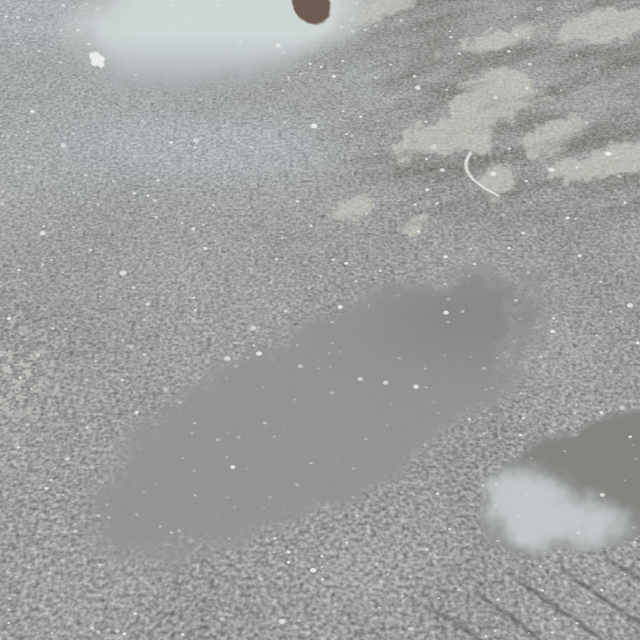
Reproduce this texture procedurally as a Shadertoy shader.

```glsl
// Wet, worn asphalt seen at a slant: grainy ground, still puddles, pale dry patches,
// tyre grooves and grit. Gradient noise makes the grain and frays soft ellipses.

const vec3 ASPHALT = vec3(0.615, 0.62, 0.62);
const vec3 PUDDLE = vec3(0.575, 0.582, 0.575);
const vec3 DEEP = vec3(0.485, 0.49, 0.475);
const vec3 SKY = vec3(0.81, 0.84, 0.84);
const vec3 HAZE = vec3(0.70, 0.72, 0.73);
const vec3 DRY = vec3(0.755, 0.755, 0.725);
const vec3 DIRT = vec3(0.53, 0.525, 0.51);
const vec3 GROOVE = vec3(0.39, 0.395, 0.38);
const vec3 RUST = vec3(0.44, 0.36, 0.32);
const vec3 GRIT = vec3(0.92, 0.93, 0.92);
const float GRAIN_SCALE = 115.0;
const float GRAIN_NEAR = 0.20;
const float GRAIN_FAR = 0.10;
const int GROOVES = 5;
const int PATCHES = 10;

// Dry patches: centre, radii
const vec4 PATCH[PATCHES] = vec4[PATCHES](
  vec4(0.70, 0.785, 0.08, 0.032), vec4(0.775, 0.845, 0.078, 0.042),
  vec4(0.88, 0.79, 0.05, 0.024), vec4(0.95, 0.745, 0.08, 0.02),
  vec4(0.78, 0.715, 0.03, 0.022), vec4(0.55, 0.672, 0.034, 0.012),
  vec4(0.645, 0.645, 0.034, 0.011), vec4(0.61, 0.99, 0.04, 0.018),
  vec4(0.78, 0.935, 0.065, 0.014), vec4(0.96, 0.965, 0.08, 0.02));

vec2 hash2(vec2 p) {
  vec3 h = fract(p.xyx * vec3(0.1031, 0.1030, 0.0973));
  h += dot(h, h.yzx + 33.33);
  return fract((h.xx + h.yz) * h.zy);
}

float gradAt(vec2 cell, vec2 f, vec2 corner) {
  float a = 6.2832 * hash2(cell + corner).x;
  return dot(vec2(cos(a), sin(a)), f - corner);
}

float noise(vec2 p) {
  vec2 i = floor(p), f = p - i, u = f * f * (3.0 - 2.0 * f);
  return mix(mix(gradAt(i, f, vec2(0, 0)), gradAt(i, f, vec2(1, 0)), u.x),
             mix(gradAt(i, f, vec2(0, 1)), gradAt(i, f, vec2(1, 1)), u.x), u.y);
}

float fbm(vec2 p) {
  float sum = 0.0, amp = 1.0;
  for (int i = 0; i < 4; i++) {
    sum += amp * noise(p);
    p = mat2(1.6, 1.2, -1.2, 1.6) * p + 7.3;
    amp *= 0.55;
  }
  return sum;
}

// Approximate distance to a tilted ellipse
float ellipse(vec2 p, vec2 centre, vec2 radii, float tilt) {
  float c = cos(tilt), s = sin(tilt);
  vec2 q = mat2(c, -s, s, c) * (p - centre);
  return (length(q / radii) - 1.0) * min(radii.x, radii.y);
}

float inside(float d, float blur) { return 1.0 - smoothstep(-blur, blur, d); }

float glow(vec2 q, vec2 size) { q /= size; return exp(-dot(q, q)); }

// Pale stones: one sparse jittered dot per cell
float specks(vec2 p, float cells, float share, float size, float blur) {
  vec2 cell = floor(p * cells), h = hash2(cell + cells), k = hash2(cell + 91.7);
  vec2 q = p - (cell + 0.2 + 0.6 * h) / cells;
  float d = length(q * vec2(0.8, 1.1)) - size * (0.4 + 0.6 * k.y);
  return step(k.x, share) * inside(d, blur) * (0.45 + 0.55 * h.x);
}

void mainImage(out vec4 fragColor, in vec2 fragCoord) {
  vec2 p = fragCoord / iResolution.y;
  float blur = 0.8 / iResolution.y, fray = fbm(p * 14.0), fine = fbm(p * 55.0);
  vec2 ground = vec2(p.x - 0.5, p.y * 1.15) * mix(1.0, 1.6, p.y);

  // Ground tone, haze and dirty corner
  vec3 col = ASPHALT + 0.035 * fbm(p * 5.0) + 0.02 * (p.y - 0.4);
  float haze = glow(p - vec2(0.35, 0.77), vec2(0.2, 0.05)) + glow(p - vec2(0.03, 0.98), vec2(0.15, 0.06))
    + 0.6 * glow(p - vec2(0.6, 0.88), vec2(0.1, 0.05)) + 0.5 * glow(p - vec2(0.1, 0.8), vec2(0.3, 0.15));
  col = mix(col, HAZE, 0.75 * min(haze, 1.0));
  float corner = smoothstep(0.45, 0.7, p.x) * smoothstep(0.6, 0.72, p.y);
  float streak = fbm(vec2(p.x * 8.0 - p.y * 6.0, p.y * 32.0 - p.x * 6.0));
  col = mix(col, DIRT, corner * clamp(0.4 + 1.1 * streak, 0.0, 1.0));

  // Puddle shapes
  float sky = inside(ellipse(p, vec2(0.36, 0.985), vec2(0.23, 0.105), 0.25) + 0.014 * fray, 0.03);
  float middle = inside(ellipse(p, vec2(0.49, 0.35), vec2(0.38, 0.135), 0.49) + 0.03 * fray + 0.012 * fine, 0.022);
  float side = inside(ellipse(p, vec2(0.95, 0.25), vec2(0.21, 0.095), 0.32) + 0.018 * fray + 0.006 * fine, 0.008);
  float wet = max(max(sky, middle), side);

  // Grain and pits, then water over them
  float grain = noise(ground * GRAIN_SCALE) + 0.7 * noise(ground * GRAIN_SCALE * 1.6 + 31.0);
  float pits = smoothstep(0.25, 0.6, noise(ground * 70.0 + 9.0));
  col += (grain * mix(GRAIN_NEAR, GRAIN_FAR, p.y) + 0.035 * fine - 0.08 * pits) * (1.0 - 0.9 * wet);
  vec3 water = mix(PUDDLE, DEEP, 0.55 * glow(p - vec2(0.74, 0.51), vec2(0.15, 0.09)));
  col = mix(col, water + 0.012 * grain, 0.9 * middle);
  col = mix(col, mix(HAZE, SKY, smoothstep(0.86, 0.96, p.y)), sky);
  float lit = inside(ellipse(p, vec2(0.845, 0.2), vec2(0.11, 0.055), -0.25) + 0.03 * fray, 0.03);
  col = mix(col, mix(DEEP + 0.03, mix(HAZE, SKY, 0.55), lit), side);

  // Dry patches and gravel bed
  float dry = 0.0;
  for (int i = 0; i < PATCHES; i++)
    dry = max(dry, inside(ellipse(p, PATCH[i].xy, PATCH[i].zw, 0.25) + 0.02 * fray + 0.01 * fine, 0.005));
  col = mix(col, DRY + 0.06 * grain, dry * (0.85 - 0.4 * smoothstep(0.1, 0.6, streak)));
  float bed = glow(p - vec2(0.02, 0.42), vec2(0.06, 0.09));
  col = mix(col, DRY, bed * smoothstep(-0.1, 0.5, fine + 0.4 * grain));

  // Parallel tyre grooves
  vec2 q = vec2(dot(p, vec2(0.82, -0.57)) - 0.51, dot(p, vec2(0.57, 0.82)) - 0.427 + 0.006 * fray);
  for (int i = 0; i < GROOVES; i++) {
    float run = smoothstep(0.0, 0.04, q.x) * (1.0 - smoothstep(0.12, 0.25, q.x));
    col = mix(col, GROOVE, run * clamp(0.65 + 0.8 * fine, 0.0, 1.0) * inside(abs(q.y) - 0.003, 0.004));
    q -= vec2(0.043, 0.055);
  }

  // Grit, litter, bent twig and rusty reflection
  float grit = max(specks(p, 24.0, 0.1, 0.0042, blur), specks(p, 55.0, 0.1 + 0.3 * bed, 0.0026, blur) * (1.0 - 0.5 * wet));
  grit = max(grit, inside(ellipse(p, vec2(0.152, 0.905), vec2(0.011, 0.013), 0.5) + 0.006 * fine, 0.002));
  float t = clamp((0.76 - p.y) / 0.065, 0.0, 1.0);
  vec2 twig = vec2(0.735 - 0.05 * t + 0.093 * t * t, 0.76 - 0.065 * t);
  grit = max(grit, 0.8 * inside(length((p - twig) * vec2(0.75, 1.0)) - 0.0022, blur));
  col = mix(col, GRIT, grit);
  col = mix(col, RUST, inside(ellipse(p, vec2(0.488, 0.995), vec2(0.03, 0.028), 0.2) + 0.012 * fray, 0.003));
  fragColor = vec4(clamp(col, 0.0, 1.0), 1.0);
}
```
